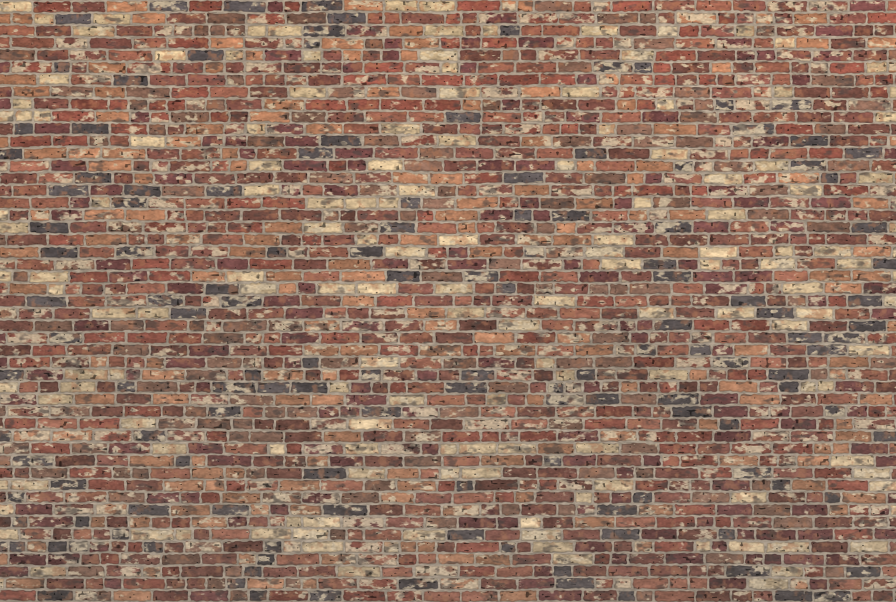
This texture is drawn by a WebGL 2 fragment shader. Its source:

```glsl
#version 300 es
precision highp float;
// Weathered brick wall: 49 courses of about 23 stretchers, some split into headers.
// Each brick is a rough rounded box with a hashed fired-clay colour, lime stains,
// soot and pits, set in pale grainy mortar; four samples per pixel are averaged.

uniform vec2 u_resolution;
out vec4 fragColor;

const vec2 WALL = vec2(23.0, 49.0);   // bricks across, courses up
const float BRICK_LENGTH = 3.17;      // in course heights

float hash(vec2 p) {
  uvec2 n = uvec2(ivec2(floor(p))) * uvec2(1597334673u, 3812015801u);
  uint h = (n.x ^ n.y) * 1597334673u;
  h = (h ^ (h >> 15)) * 2246822519u;
  return float((h ^ (h >> 13)) >> 8) / 16777216.0;
}

float noise(vec2 p) {
  vec2 i = floor(p), f = fract(p);
  f = f * f * (3.0 - 2.0 * f);
  return mix(mix(hash(i), hash(i + vec2(1, 0)), f.x),
             mix(hash(i + vec2(0, 1)), hash(i + vec2(1, 1)), f.x), f.y);
}

float fbm(vec2 p) {
  float sum = 0.0, amp = 0.55;
  for (int k = 0; k < 3; k++) {
    sum += amp * noise(p);
    p = p * 2.1 + 19.0;
    amp *= 0.5;
  }
  return sum;
}

// Position of the vertical joint to the left of brick i in a course
float joint(float i, float row) {
  return i + 0.2 * (hash(vec2(i + 300.0, row)) - 0.5);
}

vec3 clayColor(float pick) {
  vec3 clay[9] = vec3[9](
    vec3(0.43, 0.27, 0.23), vec3(0.52, 0.28, 0.23), vec3(0.42, 0.25, 0.24),
    vec3(0.47, 0.34, 0.28), vec3(0.64, 0.43, 0.31), vec3(0.56, 0.34, 0.27),
    vec3(0.48, 0.29, 0.25), vec3(0.32, 0.29, 0.29), vec3(0.73, 0.63, 0.48));
  return clay[min(int(pick * 9.0), 8)];
}

vec3 wall(vec2 uv, float pixel) {
  vec2 p = uv * WALL;
  p.y += 0.14 * (noise(p * vec2(0.7, 0.35)) - 0.5);
  float row = floor(p.y);
  float x = p.x + 0.5 * mod(row, 2.0) + 0.35 * hash(vec2(row, 71.0));

  // Find the brick between its two uneven joints
  float i = floor(x);
  if (x < joint(i, row)) i -= 1.0;
  else if (x > joint(i + 1.0, row)) i += 1.0;
  float left = joint(i, row), right = joint(i + 1.0, row);
  vec2 id = vec2(i * 2.0, row);
  if (hash(id + 500.0) < 0.2) {
    float middle = 0.5 * (left + right);
    if (x < middle) right = middle;
    else { left = middle; id.x += 1.0; }
  }

  // Rough rounded box, measured in course heights
  vec2 q = vec2(x * BRICK_LENGTH, p.y);
  vec2 grainAt = q + floor(vec2(hash(id), hash(id + 40.0)) * 90.0);
  vec2 center = vec2(0.5 * (left + right) * BRICK_LENGTH, row + 0.5);
  vec2 local = q - center;
  local.y += 0.05 * (hash(id + 90.0) - 0.5) * local.x;
  vec2 halfSize = vec2(0.5 * (right - left) * BRICK_LENGTH, 0.5) - 0.095;
  vec2 d = abs(local) - halfSize + 0.1;
  float edge = length(max(d, 0.0)) + min(max(d.x, d.y), 0.0) - 0.1;
  edge += 0.13 * (noise(grainAt * 3.5) - 0.5);
  float inside = 1.0 - smoothstep(-0.5 * pixel - 0.03, 0.5 * pixel + 0.03, edge);

  // Fired clay with streaks and a shade of its own
  float streak = fbm(grainAt * vec2(1.3, 3.0));
  float grain = noise(grainAt * vec2(6.0, 9.0));
  vec3 brick = clayColor(hash(id + 130.0));
  brick *= 0.74 + 0.24 * hash(id + 170.0) + 0.42 * streak + 0.16 * (grain - 0.5);
  brick = mix(brick, vec3(0.67, 0.43, 0.30),
              0.55 * smoothstep(0.5, 0.75, fbm(grainAt * 1.6 + 31.0)));

  // Lime stains, soot patches and small pits
  float limeLevel = 0.76 - 0.34 * pow(hash(id + 210.0), 2.0);
  float lime = smoothstep(limeLevel - 0.08, limeLevel + 0.1, fbm(grainAt * vec2(1.5, 2.6) + 57.0));
  brick = mix(brick, vec3(0.80, 0.72, 0.59) * (0.88 + 0.2 * grain), 0.85 * lime);
  float soot = smoothstep(0.55, 0.78, fbm(grainAt * vec2(1.1, 2.0) + 83.0));
  brick = mix(brick, vec3(0.28, 0.25, 0.24), 0.6 * soot);
  brick *= 1.0 - 0.5 * smoothstep(0.83, 0.95, noise(grainAt * vec2(3.5, 5.0) + 11.0));
  brick *= 1.0 - 0.16 * smoothstep(-0.14, 0.0, edge);

  // Mortar, shaded beneath the brick edges
  vec3 mortar = vec3(0.64, 0.58, 0.51) * (0.78 + 0.42 * fbm(q * vec2(2.0, 4.0)));
  mortar *= 1.0 - 0.14 * smoothstep(0.0, 0.4, -local.y) * (1.0 - smoothstep(0.0, 0.1, edge));
  vec3 color = mix(mortar, brick, inside);

  // Broad weathering, greyer toward the foot of the wall
  float grey = dot(color, vec3(0.3, 0.59, 0.11));
  color = mix(color, grey * vec3(1.06, 1.0, 0.93), 0.08 + 0.25 * (1.0 - uv.y));
  return color * (0.93 + 0.08 * uv.y + 0.14 * fbm(uv * vec2(7.0, 5.0)));
}

void main() {
  float pixel = WALL.y / u_resolution.y;
  vec3 color = vec3(0.0);
  for (int s = 0; s < 4; s++) {
    vec2 offset = vec2(s % 2, s / 2) * 0.5 - 0.25;
    color += wall((gl_FragCoord.xy + offset) / u_resolution, 0.5 * pixel);
  }
  fragColor = vec4(color * 0.25, 1.0);
}
```
